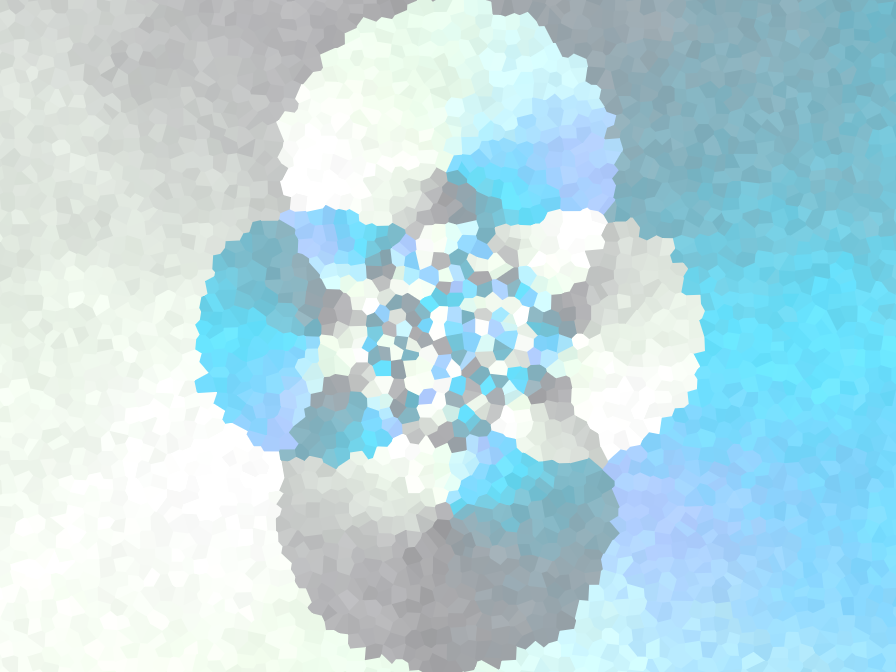
Give the GLSL for this background, as a WebGL 2 fragment shader.

```glsl
#version 300 es
precision highp float;

uniform vec2 u_resolution;
out vec4 fragColor;

#define CELLS 24.0          // cells per half height
#define SCATTER 0.84        // how far sites leave the grid
#define GRAIN 0.055         // lightness change from cell to cell
#define HUE_GRAIN 0.16      // angle change from cell to cell
#define CLOUD_SCALE 8.0
#define CLOUD_TURN 0.40     // angle change from the soft noise
#define CLOUD_LIGHT 0.07
#define LAVENDER vec3(0.69, 0.80, 1.0)

const float TAU = 6.2831853;

// Colours around the wheel, counterclockwise from the right
const vec3 WHEEL[12] = vec3[12](
  vec3(0.40, 0.89, 1.00), vec3(0.49, 0.72, 0.78), vec3(0.60, 0.66, 0.69),
  vec3(0.65, 0.65, 0.66), vec3(0.72, 0.72, 0.73), vec3(0.83, 0.85, 0.83),
  vec3(0.93, 0.97, 0.92), vec3(0.98, 1.00, 0.97), vec3(0.95, 1.00, 0.93),
  vec3(0.90, 0.98, 0.92), vec3(0.80, 0.97, 1.00), vec3(0.52, 0.84, 1.00));

vec2 hash22(vec2 p) {
  vec3 h = fract(p.xyx * vec3(0.1031, 0.1030, 0.0973));
  h += dot(h, h.yzx + 33.33);
  return fract((h.xx + h.yz) * h.zy);
}

float valueNoise(vec2 p) {
  vec2 i = floor(p), f = fract(p);
  f = f * f * (3.0 - 2.0 * f);
  float low = mix(hash22(i).x, hash22(i + vec2(1, 0)).x, f.x);
  float high = mix(hash22(i + vec2(0, 1)).x, hash22(i + vec2(1, 1)).x, f.x);
  return mix(low, high, f.y);
}

vec3 wheelColour(float angle) {
  float t = fract(angle / TAU) * 12.0;
  int i = int(t) % 12;
  return mix(WHEEL[i], WHEEL[(i + 1) % 12], fract(t));
}

// Soft bump around one direction
float sector(float angle, float middle, float width) {
  float d = (fract((angle - middle) / TAU + 0.5) - 0.5) * TAU / width;
  return exp(-d * d);
}

// Colour wheel seen through a circle inversion of a repeated frame
vec3 invertedWheel(vec2 p, vec2 frame) {
  vec2 q = p / max(dot(p, p), 1e-4);
  q = mod(q + frame, 2.0 * frame) - frame;
  float r = length(q);
  float cloud = valueNoise(q * CLOUD_SCALE + 40.0) - 0.5;
  vec2 grain = hash22(floor(p * 997.0) + 2500.0) - 0.5;

  float calm = 1.0 - 0.75 * smoothstep(0.5, 1.1, r);
  float angle = atan(q.y, q.x + 1e-6)
              + cloud * CLOUD_TURN * calm + grain.x * HUE_GRAIN;
  vec3 colour = wheelColour(angle);

  // The lower corners of the frame turn white and lavender
  float rim = smoothstep(0.65, 1.15, r);
  colour = mix(colour, vec3(1.0), rim * sector(angle, 3.72, 0.42));
  colour = mix(colour, LAVENDER, rim * sector(angle, 5.58, 0.21));
  return colour + grain.y * GRAIN + cloud * CLOUD_LIGHT * calm;
}

vec2 cellSite(vec2 cell) {
  return cell + 0.5 + SCATTER * (hash22(cell + 300.0) - 0.5);
}

void main() {
  vec2 frame = vec2(u_resolution.x / u_resolution.y, 1.0);
  vec2 p = (2.0 * gl_FragCoord.xy - u_resolution) / u_resolution.y;
  vec2 g = p * CELLS;

  // Nearest two sites
  vec2 first = vec2(0.0), second = vec2(0.0);
  float d1 = 1e5, d2 = 1e5;
  for (int y = -2; y <= 2; y++) {
    for (int x = -2; x <= 2; x++) {
      vec2 site = cellSite(floor(g) + vec2(x, y));
      float d = dot(site - g, site - g);
      if (d < d1) {
        d2 = d1; second = first;
        d1 = d; first = site;
      } else if (d < d2) {
        d2 = d; second = site;
      }
    }
  }

  // Blend over one pixel at the border between cells
  float border = (d2 - d1) / (2.0 * max(distance(first, second), 1e-4));
  float pixel = 2.0 * CELLS / u_resolution.y;
  float cover = clamp(0.5 + border / pixel, 0.0, 1.0);
  vec3 colour = mix(invertedWheel(second / CELLS, frame),
                    invertedWheel(first / CELLS, frame), cover);
  fragColor = vec4(clamp(colour, 0.0, 1.0), 1.0);
}
```
